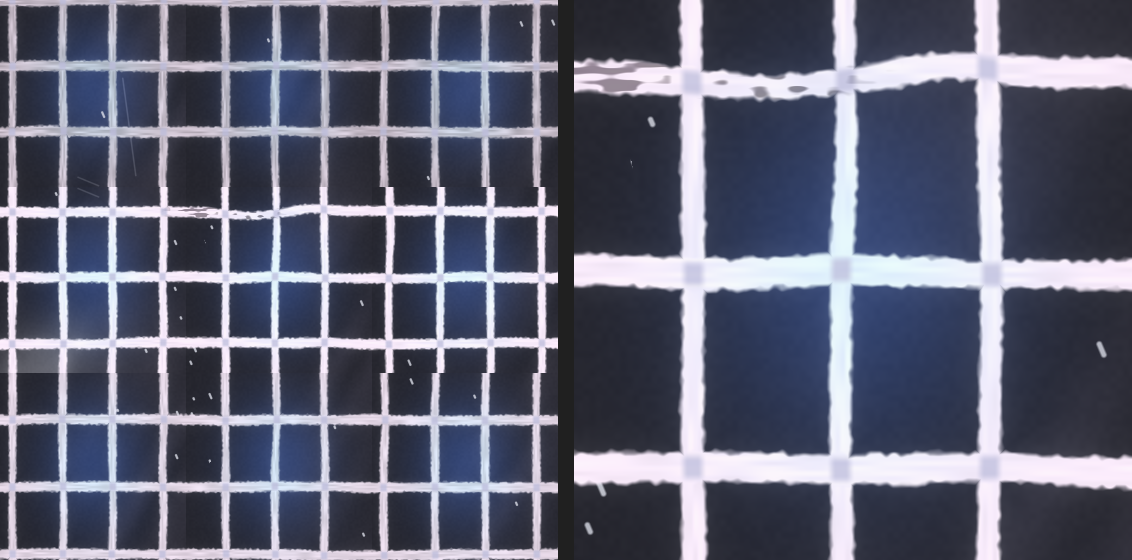
Left, the full canvas; right, a detail of the centre.
A WebGL 1 fragment shader for this pattern:

```glsl
precision highp float;

uniform vec2 u_resolution;

const float PANELS = 3.0;

float hash(vec2 p) {
  vec3 q = fract(vec3(p.xyx) * 0.1031);
  q += dot(q, q.yzx + 33.33);
  return fract((q.x + q.y) * q.z);
}

float noise(vec2 p) {
  vec2 i = floor(p);
  vec2 f = fract(p);
  f = f * f * (3.0 - 2.0 * f);
  float low = mix(hash(i), hash(i + vec2(1.0, 0.0)), f.x);
  float high = mix(hash(i + vec2(0.0, 1.0)), hash(i + vec2(1.0, 1.0)), f.x);
  return mix(low, high, f.y);
}

float bump(float x, float center, float width) {
  float t = (x - center) / width;
  return exp(-t * t);
}

float pick(vec3 v, float i) {
  return i < 0.5 ? v.x : (i < 1.5 ? v.y : v.z);
}

float segmentDistance(vec2 p, vec2 a, vec2 b) {
  vec2 d = b - a;
  return length(p - a - d * clamp(dot(p - a, d) / dot(d, d), 0.0, 1.0));
}

// Signed distance to the nearest of several evenly spaced, slightly wavy lines
float lineOffset(float x, float along, float start, float pitch, float count, float seed) {
  float k = clamp(floor((x - start) / pitch + 0.5), 0.0, count - 1.0);
  float jitter = (hash(vec2(k + 3.0, seed)) - 0.5) * 0.008;
  float wave = (noise(vec2(along * 4.0, k * 7.0 + seed)) - 0.5) * 0.012;
  return x - start - pitch * k - jitter - wave;
}

// Painted stroke with ragged borders
float stroke(float offset, float halfWidth, float ragged, float blur) {
  return 1.0 - smoothstep(-blur, blur, abs(offset) - halfWidth - ragged);
}

// Short bright chips scattered one per cell
float chips(vec2 p, float density, float blur) {
  vec2 cell = floor(p * 12.0);
  vec2 local = fract(p * 12.0) / 12.0;
  float present = step(hash(cell + 41.0), density);
  vec2 center = (0.3 + 0.4 * vec2(hash(cell + 5.0), hash(cell + 17.0))) / 12.0;
  vec2 arm = vec2(0.006, 0.014) * hash(cell + 29.0);
  float d = segmentDistance(local, center - arm, center + arm);
  return present * (1.0 - smoothstep(0.0, blur, d - 0.002));
}

float scratches(vec2 p, float blur) {
  float d = segmentDistance(p, vec2(0.66, 0.42), vec2(0.73, 0.94));
  for (int i = 0; i < 2; i++) {
    vec2 a = vec2(0.42, 0.95 + 0.06 * float(i));
    d = min(d, segmentDistance(p, a, a + vec2(0.11, 0.045)));
  }
  return 1.0 - smoothstep(0.0, blur, d);
}

vec3 glassColor(vec2 p, vec2 local, float glow) {
  vec3 color = mix(vec3(0.145, 0.145, 0.175), vec3(0.19, 0.26, 0.44), glow);
  float sheen = noise(vec2(p.x * 9.0 + p.y * 5.0, p.y * 1.5 - p.x));
  color += vec3(0.055, 0.05, 0.06) * sheen * smoothstep(0.2, 0.8, local.x);
  return color + (noise(p * 90.0) - 0.5) * 0.015;
}

vec3 paintColor(float row, float glow, float streak) {
  vec3 tint = mix(vec3(0.95, 0.89, 0.95), vec3(0.86, 0.93, 1.0), glow);
  float level = pick(vec3(0.94, 1.07, 1.01), row);
  float wear = pick(vec3(0.22, 0.07, 0.14), row);
  return min(tint * (level - wear * streak), vec3(0.99));
}

void main() {
  vec2 p = gl_FragCoord.xy / u_resolution;
  p = vec2(p.x, 1.0 - p.y) * PANELS;
  vec2 panel = floor(p);
  vec2 local = fract(p);
  float blur = 0.004 + 0.75 * PANELS / u_resolution.y;

  // Spacing of the lines changes from panel to panel
  float shifted = step(1.5, panel.x) * step(0.5, panel.y) * step(panel.y, 1.5);
  float startX = pick(vec3(0.061, 0.215, 0.069), panel.x) + 0.028 * shifted;
  float pitchX = pick(vec3(0.272, 0.266, 0.272), panel.x);
  float countX = pick(vec3(4.0, 3.0, 4.0), panel.x);
  float startY = pick(vec3(0.008, 0.133, 0.25), panel.y);
  float pitchY = pick(vec3(0.348, 0.353, 0.359), panel.y);

  // One horizontal line is bent and worn
  float damaged = step(0.5, panel.y) * step(panel.y, 1.5) * step(local.y, 0.28);
  float bend = damaged * (0.022 * bump(p.x, 1.36, 0.2) - 0.016 * bump(p.x, 1.68, 0.11));
  float worn = damaged * smoothstep(0.85, 1.0, p.x) * (1.0 - smoothstep(1.45, 1.6, p.x));

  float dx = lineOffset(local.x, local.y, startX, pitchX, countX, panel.x * 11.0 + 2.0);
  float dy = lineOffset(local.y - bend, p.x, startY, pitchY, 3.0, panel.y * 13.0 + 5.0);
  float ragged = (noise(p * 75.0) - 0.5) * 0.009;
  float halfX = 0.018 + 0.006 * noise(p * vec2(2.0, 5.0) + 9.0);
  float halfY = 0.024 + 0.006 * noise(p * vec2(5.0, 2.0) + 4.0) - 0.006 * abs(bend) / 0.02;
  float vertical = stroke(dx, halfX, ragged * 0.6, blur);
  float horizontal = stroke(dy, halfY, ragged, blur);

  // Blue light in the middle of every panel
  vec2 fromLight = (local - vec2(0.5, 0.48)) * vec2(1.15, 0.9);
  float glow = exp(-dot(fromLight, fromLight) * 9.0);
  vec3 color = glassColor(p, local, glow);

  // Grey haze, chips and scratches on the glass
  float haze = bump(p.x + 0.5 * (p.y - 2.0), 0.22, 0.35) * smoothstep(1.55, 2.0, p.y);
  haze *= step(p.y, 2.0) * (0.5 + 0.5 * noise(vec2(p.x * 7.0 + p.y * 4.0, 2.0)));
  color += 0.25 * haze;
  float cluster = bump(p.x, 0.97, 0.13) * bump(p.y, 1.95, 0.65);
  color = mix(color, vec3(0.85, 0.86, 0.9), 0.8 * chips(p, 0.012 + 0.32 * cluster, blur));
  color += 0.12 * scratches(p, blur);
  color += 0.05 * exp(-45.0 * min(max(abs(dx) - halfX, 0.0), max(abs(dy) - halfY, 0.0)));

  // Brushed paint, darker where two strokes cross
  float streakX = noise(p * vec2(110.0, 14.0));
  float streakY = noise(p * vec2(14.0, 110.0));
  vec3 paint = paintColor(panel.y, glow, mix(streakX, streakY, horizontal));
  float crossing = (1.0 - smoothstep(0.008, 0.026, abs(dx))) * (1.0 - smoothstep(0.01, 0.03, abs(dy)));
  paint = mix(paint, vec3(0.74, 0.74, 0.86), 0.75 * crossing);
  paint -= 0.4 * worn * horizontal * smoothstep(0.55, 0.8, noise(p * vec2(30.0, 95.0)));
  color = mix(color, paint, max(vertical, horizontal));

  gl_FragColor = vec4(color, 1.0);
}
```
